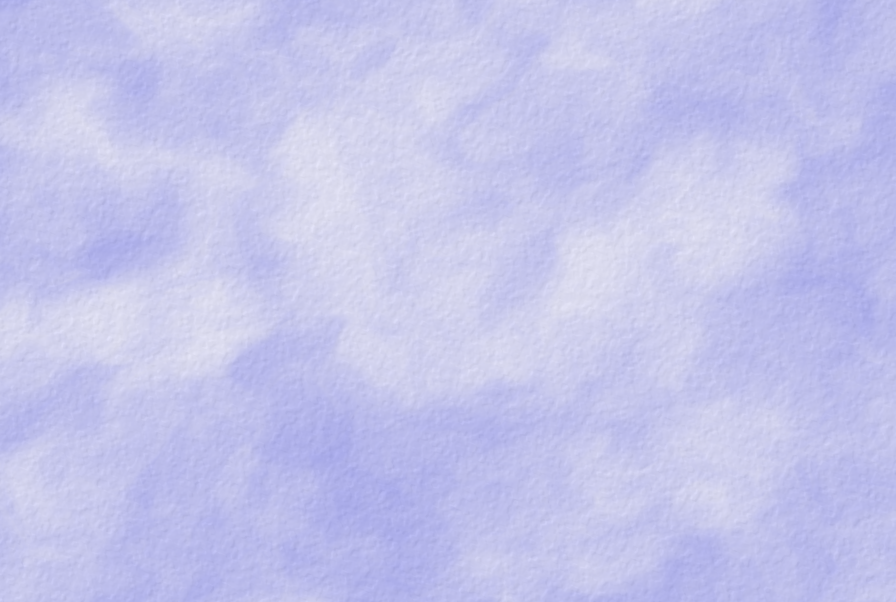
Reproduce this texture procedurally as a Shadertoy shader.

```glsl
const vec3 DEEP_WASH = vec3(0.58, 0.592, 0.905);
const vec3 PALE_WASH = vec3(0.86, 0.86, 0.935);

vec3 hash3(vec2 cell) {
    vec3 h = fract(cell.xyx * vec3(0.1031, 0.1030, 0.0973));
    h += dot(h, h.yxz + 33.33);
    return fract((h.xxy + h.yzz) * h.zyx);
}

// Soft cellular noise: random tones blended around jittered cell points
float softCells(vec2 p) {
    vec2 cell = floor(p), local = fract(p);
    float tone = 0.0, total = 0.0;
    for (int y = -1; y <= 1; y++)
    for (int x = -1; x <= 1; x++) {
        vec2 offset = vec2(x, y);
        vec3 h = hash3(cell + offset);
        vec2 d = offset + 0.15 + 0.7 * h.xy - local;
        float weight = exp(-6.0 * dot(d, d));
        tone += weight * h.z;
        total += weight;
    }
    return tone / total;
}

mat2 rotation(float angle) {
    float c = cos(angle), s = sin(angle);
    return mat2(c, s, -s, c);
}

float layeredCells(vec2 p, int layers, float gain) {
    float sum = 0.0, total = 0.0, amplitude = 1.0;
    for (int i = 0; i < layers; i++) {
        sum += amplitude * softCells(p);
        total += amplitude;
        amplitude *= gain;
        p = rotation(0.6) * p * 2.03 + 17.3;
    }
    return sum / total;
}

// Cloudy pigment, slightly stretched along a rising diagonal
float wash(vec2 p) {
    vec2 q = rotation(-0.4) * p * vec2(4.2, 5.4);
    vec2 warp = vec2(layeredCells(q * 1.3 + 41.7, 3, 0.5),
                     layeredCells(q * 1.3 + 83.1, 3, 0.5)) - 0.5;
    return layeredCells(q + 0.6 * warp + 23.0, 6, 0.55);
}

// Paper tooth lit from the upper left
float paperRelief(vec2 p, float density, float angle) {
    vec2 lightStep = vec2(-0.2, 0.2) / density;
    mat2 grain = rotation(angle) * density;
    return softCells(grain * (p + lightStep)) - softCells(grain * (p - lightStep));
}

void mainImage(out vec4 fragColor, in vec2 fragCoord) {
    vec2 uv = fragCoord / iResolution.xy;
    vec2 p = fragCoord / iResolution.y;

    // Paler middle, stronger pigment toward the rim
    vec2 fromCentre = (uv - vec2(0.54, 0.62)) * vec2(2.0, 2.3);
    float glow = exp(-dot(fromCentre, fromCentre)) - 0.48;

    float paleness = 0.665 + 1.08 * (wash(p) - 0.5) + 0.36 * glow;
    vec3 colour = mix(DEEP_WASH, PALE_WASH, clamp(paleness, 0.0, 1.0));

    // Fine grain over a broader, fainter tooth
    float relief = 0.040 * paperRelief(p, 150.0, 0.5)
                 + 0.026 * paperRelief(p + 5.0, 85.0, 1.1);
    fragColor = vec4(colour + relief, 1.0);
}
```
